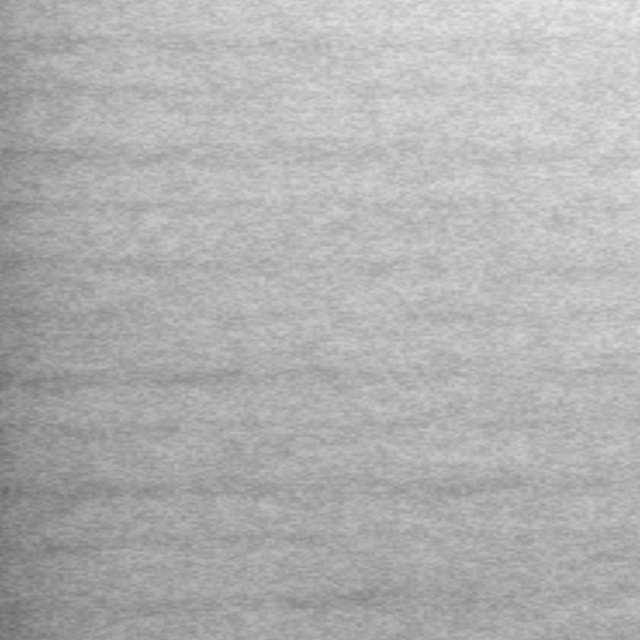
Give the GLSL for this texture, as a Shadertoy shader.

```glsl
const float BASE_GRAY = 0.612;
const float RISE_UP = 0.135;          // brightening towards the top
const float RISE_RIGHT = 0.055;       // brightening towards the right
const float CORNER_GLOW = 0.045;      // extra light in the upper right
const float EDGE_SHADE = 0.13;        // darkening along the left edge
const float EDGE_WIDTH = 0.11;
const float BAND_PERIOD = 0.174;
const float BAND_OFFSET = 0.062;
const float BAND_DEPTH = 0.042;
const float BAND_WIDTH = 0.017;
const float MINOR_DEPTH = 0.026;
const float MINOR_WIDTH = 0.010;
const float BAND_TILT = 0.032;        // slope of the lowest band

// Cells per canvas for each grain layer
const vec2 FIBER_CELLS = vec2(105.0, 235.0);
const vec2 FINE_CELLS = vec2(185.0, 256.0);
const vec2 STREAK_CELLS = vec2(22.0, 110.0);
const vec2 MOTTLE_CELLS = vec2(38.0, 52.0);
const vec2 CLOUD_CELLS = vec2(3.0, 17.0);
const float FIBER_AMOUNT = 0.085;
const float FINE_AMOUNT = 0.055;
const float STREAK_AMOUNT = 0.035;
const float MOTTLE_AMOUNT = 0.038;
const float CLOUD_AMOUNT = 0.035;

float hash(vec2 cell, uint seed) {
    uvec2 q = uvec2(ivec2(cell) + 4096);
    uint h = q.x * 73856093u ^ q.y * 19349663u ^ seed * 83492791u;
    h = (h ^ (h >> 16)) * 73244475u;
    h = (h ^ (h >> 15)) * 73244475u;
    h ^= h >> 16;
    return float(h & 65535u) / 65535.0;
}

// Smooth value noise centred on zero
float noise(vec2 p, uint seed) {
    vec2 cell = floor(p);
    vec2 f = fract(p);
    f = f * f * (3.0 - 2.0 * f);
    float low = mix(hash(cell, seed), hash(cell + vec2(1, 0), seed), f.x);
    float high = mix(hash(cell + vec2(0, 1), seed), hash(cell + vec2(1, 1), seed), f.x);
    return mix(low, high, f.y) - 0.5;
}

// Soft horizontal line repeated once per band period
float repeatedLine(float y, float offset, float width) {
    float d = (fract((y - offset) / BAND_PERIOD + 0.5) - 0.5) * BAND_PERIOD;
    return exp(-d * d / (width * width));
}

float lighting(vec2 uv) {
    float edge = EDGE_SHADE * exp(-uv.x / EDGE_WIDTH);
    float glow = CORNER_GLOW * uv.x * uv.y * uv.y;
    return BASE_GRAY + RISE_UP * uv.y + RISE_RIGHT * uv.x + glow - edge;
}

float bands(vec2 uv) {
    float drop = 1.0 - uv.y;
    float y = uv.y - BAND_TILT * (uv.x - 0.5) * drop * drop;
    y += 0.008 * noise(uv * vec2(5.0, 9.0), 1u);
    float major = BAND_DEPTH * repeatedLine(y, BAND_OFFSET, BAND_WIDTH);
    float minor = MINOR_DEPTH * repeatedLine(y, BAND_OFFSET + 0.56 * BAND_PERIOD, MINOR_WIDTH);
    float fade = mix(1.15, 0.65, smoothstep(0.0, 0.9, uv.x));
    float variation = 1.0 + 0.8 * noise(uv * vec2(4.0, 8.0), 2u);
    return (major + minor) * fade * variation;
}

float grain(vec2 uv) {
    return FIBER_AMOUNT * noise(uv * FIBER_CELLS, 3u)
         + FINE_AMOUNT * noise(uv * FINE_CELLS, 4u)
         + STREAK_AMOUNT * noise(uv * STREAK_CELLS, 5u)
         + MOTTLE_AMOUNT * noise(uv * MOTTLE_CELLS, 6u)
         + CLOUD_AMOUNT * noise(uv * CLOUD_CELLS, 7u);
}

void mainImage(out vec4 fragColor, in vec2 fragCoord) {
    vec2 uv = fragCoord / iResolution.xy;
    float gray = lighting(uv) - bands(uv) + grain(uv);
    fragColor = vec4(vec3(clamp(gray, 0.0, 1.0)), 1.0);
}
```
